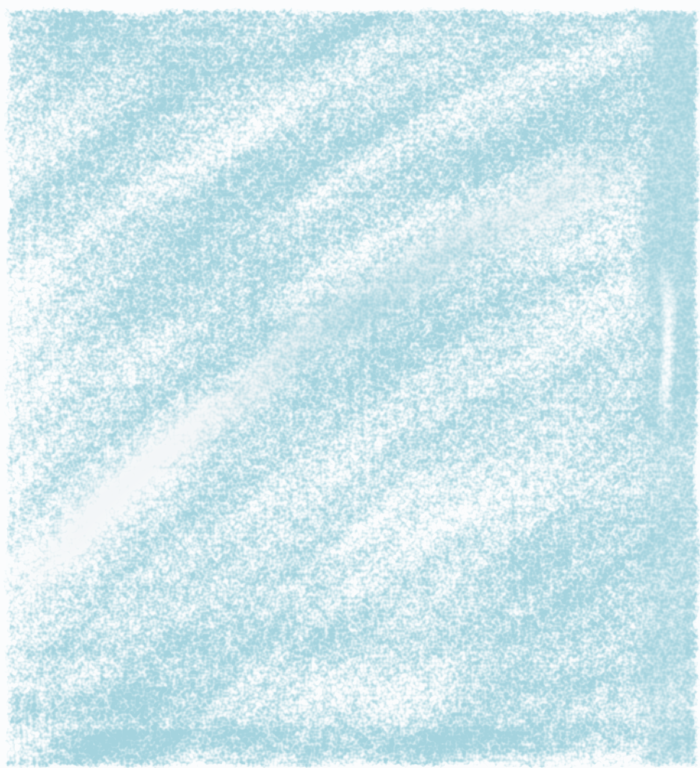
A Shadertoy shader for this texture:

```glsl
// Pale blue chalk hatched diagonally over grainy white paper, with ragged borders.

float hash(vec2 p) {
    return fract(sin(dot(p, vec2(127.1, 311.7))) * 43758.5);
}

// Dot product of a lattice corner's random unit gradient with the offset to it
float corner(vec2 cell, vec2 offset) {
    float angle = 6.2832 * hash(cell);
    return dot(vec2(cos(angle), sin(angle)), offset);
}

float gradientNoise(vec2 p) {
    vec2 i = floor(p), f = fract(p);
    vec2 u = f * f * f * (f * (f * 6.0 - 15.0) + 10.0);
    vec2 e = vec2(1.0, 0.0);
    return mix(mix(corner(i, f), corner(i + e.xy, f - e.xy), u.x),
               mix(corner(i + e.yx, f - e.yx), corner(i + e.xx, f - e.xx), u.x), u.y);
}

// 1 between lo and hi, with edges of the given softness
float band(float x, float lo, float hi, float soft) {
    return smoothstep(lo - soft, lo + soft, x) * (1.0 - smoothstep(hi - soft, hi + soft, x));
}

// Paper tooth: clumps down to fine specks
float paperGrain(vec2 p) {
    return 0.38 * gradientNoise(p * 62.0)
         + 0.52 * gradientNoise(p * 127.0 + 31.7)
         + 0.55 * gradientNoise(p * 236.0 + 83.1);
}

// Rotated coordinates: x runs along the gently bowed hatching, y across it
vec2 hatchSpace(vec2 p) {
    vec2 d = p - vec2(0.42, 0.56);
    vec2 q = vec2(0.828 * d.x + 0.56 * d.y, 0.828 * d.y - 0.56 * d.x);
    q.y += 0.19 * q.x * q.x;
    return q;
}

// Separate chalk marks, crisp on the lower side and fading upwards
float chalkMarks(vec2 q) {
    float sum = 0.0;
    for (int i = 0; i < 14; i++) {
        float k = float(i);
        vec2 center = vec2(hash(vec2(k, 3.0)) - 0.5, (k + hash(vec2(k, 9.0))) / 13.0 - 0.58);
        vec2 d = q - center;
        d.y += 0.012 * gradientNoise(vec2(q.x * 7.0, k)) + 0.1 * d.x * (hash(vec2(k, 5.0)) - 0.5);
        float reach = 0.12 + 0.14 * hash(vec2(k, 7.0));
        float body = smoothstep(-0.006, 0.006, d.y) * (1.0 - smoothstep(0.006, 0.05, d.y));
        sum += body * (1.0 - smoothstep(0.4 * reach, reach, abs(d.x)));
    }
    return sum;
}

void mainImage(out vec4 fragColor, in vec2 fragCoord) {
    vec2 p = fragCoord / iResolution.y;
    float width = iResolution.x / iResolution.y;
    float grain = paperGrain(p);
    vec2 q = hatchSpace(p);
    float wobble = gradientNoise(p * 9.0);

    // Diagonal hatching, from broad sweeps to narrow streaks
    float tone = 0.5
        + 0.32 * gradientNoise(q * vec2(1.7, 5.0) + 4.3)
        + 0.48 * gradientNoise(q * vec2(2.3, 14.0) + 11.6)
        + 0.30 * gradientNoise(q * vec2(4.5, 33.0) + 27.2)
        + 0.12 * gradientNoise(p * 16.0);
    tone += 0.15 * chalkMarks(q);

    // Flatter strokes near the bottom
    float low = 1.0 - smoothstep(0.08, 0.3, p.y);
    vec2 flatSpace = vec2(p.x, p.y - 0.12 * p.x + 0.1 * p.x * p.x);
    tone += 0.4 * low * gradientNoise(flatSpace * vec2(2.5, 22.0) + 6.4);
    tone += 0.25 * band(p.y + 0.012 * wobble, 0.02, 0.056, 0.008)
                 * band(p.x, 0.07, width - 0.08, 0.03);

    // Long pale sweep through the middle
    float across = (q.y - 0.006 + 0.02 * wobble) / (0.032 + 0.012 * gradientNoise(q * 4.0));
    float sweep = exp(-across * across) * band(q.x, -0.47, 0.42, 0.09);
    tone -= 0.34 * sweep;

    // Dense upright strip on the right, broken by a thin bare gap
    float strip = smoothstep(-0.09, -0.055, p.x - width + 0.025 * wobble);
    strip *= 0.65 + 0.35 * smoothstep(0.4, 0.6, p.y);
    tone = mix(tone, 0.84 + 0.12 * wobble, 0.8 * strip);
    tone -= 0.6 * band(p.x - width + 0.01 * wobble, -0.05, -0.036, 0.006)
                * band(p.y, 0.46, 0.63, 0.04);

    // Thinner pigment along the left side
    tone -= 0.15 * (1.0 - smoothstep(0.01, 0.1, p.x + 0.05 * wobble));

    // Ragged limits of the coloured area
    vec2 inset = min(p - vec2(0.012, 0.005), vec2(width - 0.005, 0.984) - p);
    float edge = min(inset.x, inset.y) + 0.005 * wobble
               + 0.004 * gradientNoise(p * 31.0) + 0.006 * grain;
    float covered = smoothstep(-0.004, 0.004, edge);

    // Pigment catches on the tooth, less visibly where it is dense or smudged
    float roughness = 1.0 - 0.45 * strip - 0.4 * sweep;
    float pigment = smoothstep(-0.1, 1.1, tone + grain * roughness) * covered;
    vec3 paper = mix(vec3(0.985, 0.99, 0.993), vec3(0.945, 0.958, 0.965), 0.8 * sweep);
    vec3 chalk = vec3(0.645, 0.828, 0.872);
    fragColor = vec4(mix(paper, chalk, pigment), 1.0);
}
```
